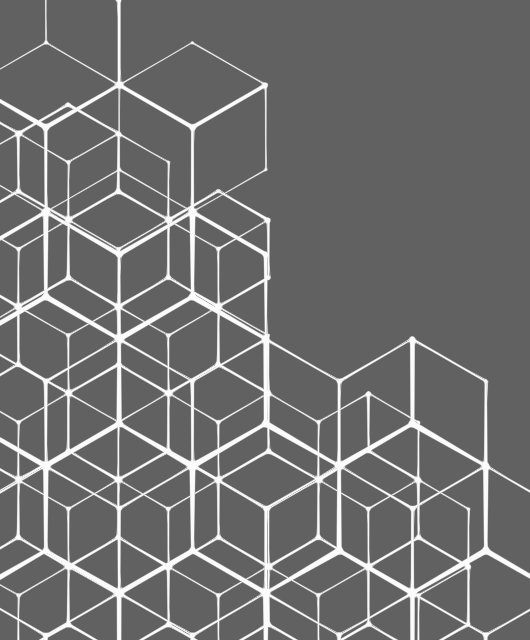
Give the GLSL for this background, as a Shadertoy shader.

```glsl
// Overlapping wireframe cubes in white on flat grey, stacked at the lower left.
// Two honeycomb lattices of different size share one rule of period three for
// their tapered strokes; a roof height per column cuts out the stepped skyline.

const vec3 BACKGROUND = vec3(0.38);
const vec3 LINE_COLOR = vec3(0.985);

// Lattice layout, in canvas heights measured from the upper left
const float LARGE_EDGE = 0.1323;
const float SMALL_EDGE = 0.09023;
const vec2 LARGE_ORIGIN = vec2(-0.0430, 0.0005);
const vec2 SMALL_ORIGIN = vec2(-0.0495, 0.2536);

// Skyline above each column strip, in edge lengths below the origin
const int LARGE_COLUMNS = 8;
const int SMALL_COLUMNS = 11;
const float LARGE_ROOF[8] = float[8](-1.0, -1.0, 0.2, 0.6, 4.0, 4.0, 4.0, 5.5);
const float SMALL_ROOF[11] = float[11](-0.9, -0.9, -0.9, -0.5, 0.3, 0.6,
                                       4.0, 4.0, 4.0, 5.5, 20.0);

// Stroke weights by phase (0 leaves the honeycomb cell open)
const vec3 VERTICAL_WEIGHTS = vec3(2.0, 2.8, 0.0);
const vec3 FALLING_WEIGHTS = vec3(0.0, 1.5, 2.9);
const vec3 RISING_WEIGHTS = vec3(1.5, 3.0, 0.0);
const float REVERSED_ABOVE = 2.8;   // large cubes above this swap thick and thin
const float SMALL_CONTRAST = 0.5;

// Stroke look
const float THIN_WIDTH = 0.0008;
const float WIDTH_PER_WEIGHT = 0.00145;
const float SMALL_WIDTH_SCALE = 0.85;
const float TAPER = 0.38;
const float HAIR_OFFSET = 0.0030;
const float HAIR_WIDTH = 0.0005;
const float FILLET = 0.0040;

float hash(vec3 p) {
    p = fract(p * vec3(0.1031, 0.1030, 0.0973));
    p += dot(p, p.yzx + 33.33);
    return fract((p.x + p.y) * p.z);
}

// Signed distance to a segment whose half width changes from end to end
float taperedStroke(vec2 p, vec2 a, vec2 b, float widthA, float widthB) {
    vec2 along = b - a;
    float t = clamp(dot(p - a, along) / dot(along, along), 0.0, 1.0);
    return length(p - a - along * t) - mix(widthA, widthB, t);
}

float smoothMin(float a, float b, float k) {
    float h = max(k - abs(a - b), 0.0) / k;
    return min(a, b) - h * h * k * 0.25;
}

float roofAt(int column, bool large) {
    int strip = max(column, 0);
    return large ? LARGE_ROOF[strip] : SMALL_ROOF[strip];
}

// Distance to all strokes of one lattice near point p
float latticeDistance(vec2 p, bool large) {
    float edge = large ? LARGE_EDGE : SMALL_EDGE;
    vec2 origin = large ? LARGE_ORIGIN : SMALL_ORIGIN;
    int columns = large ? LARGE_COLUMNS : SMALL_COLUMNS;
    float widthScale = large ? 1.0 : SMALL_WIDTH_SCALE;
    float columnStep = edge * sqrt(0.75);
    int nearColumn = int(floor((p.x - origin.x) / columnStep));
    float dist = 1.0;

    for (int i = -1; i <= 1; i++) {
        int column = nearColumn + i;
        if (column < 0 || column >= columns) continue;
        float stripRoof = roofAt(column, large);
        float columnRoof = min(stripRoof, roofAt(column - 1, large));
        int odd = column & 1;
        float shift = 0.5 * float(odd);
        int nearRow = int(floor((p.y - origin.y) / edge + shift));

        for (int j = -1; j <= 1; j++) {
            int row = nearRow + j;
            int phase = (row + 30 + odd) % 3;
            float height = float(row) - shift;
            vec2 start = origin + vec2(float(column) * columnStep, height * edge);
            vec3 weights = vec3(VERTICAL_WEIGHTS[phase], FALLING_WEIGHTS[phase],
                                RISING_WEIGHTS[phase]);

            // Directions: vertical, falling, rising
            for (int k = 0; k < 3; k++) {
                float drop = k == 0 ? 1.0 : (k == 1 ? 0.5 : -0.5);
                float middle = height + 0.5 * drop;
                float weight = weights[k];
                if (weight == 0.0 || middle < (k == 0 ? columnRoof : stripRoof)) continue;
                if (!large) weight = mix(1.0, weight, SMALL_CONTRAST);
                else if (middle < REVERSED_ABOVE) weight = 4.0 - weight;

                vec2 span = vec2(k == 0 ? 0.0 : columnStep, drop * edge);
                float lean = hash(vec3(column, row + 5, k + (large ? 7 : 19))) * 2.0 - 1.0;
                float width = (THIN_WIDTH + WIDTH_PER_WEIGHT * (weight - 1.0)) * widthScale;
                float stroke = taperedStroke(p, start, start + span,
                    width * (1.0 + TAPER * lean), width * (1.0 - TAPER * lean));

                // A hairline crosses the main stroke at a slight angle
                vec2 side = vec2(-span.y, span.x) / edge * HAIR_OFFSET * widthScale;
                side *= sign(lean) * smoothstep(0.5, 2.0, weight);
                float hair = taperedStroke(p, start + side, start + span - side,
                    HAIR_WIDTH, HAIR_WIDTH);
                dist = smoothMin(dist, min(stroke, hair), FILLET);
            }
        }
    }
    return dist;
}

void mainImage(out vec4 fragColor, in vec2 fragCoord) {
    float pixel = 1.0 / iResolution.y;
    vec2 p = vec2(fragCoord.x, iResolution.y - fragCoord.y) * pixel;
    float dist = min(latticeDistance(p, true), latticeDistance(p, false));
    float coverage = 1.0 - smoothstep(-0.8 * pixel, 0.8 * pixel, dist);
    fragColor = vec4(mix(BACKGROUND, LINE_COLOR, coverage), 1.0);
}
```
